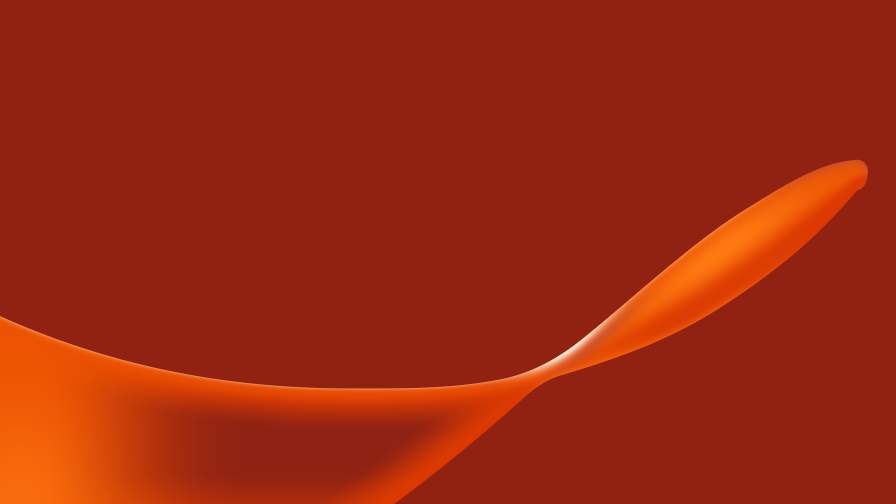
This background is drawn by a Shadertoy shader. Its source:

```glsl
// Draws a glossy orange ribbon, a wide bowl twisting into a slim blade, on flat deep red.

// Colours
const vec3 BACKDROP = vec3(0.567, 0.135, 0.065);
const vec3 SHADE    = vec3(0.560, 0.135, 0.075);
const vec3 EMBER    = vec3(0.860, 0.225, 0.005);
const vec3 ORANGE   = vec3(0.925, 0.320, 0.005);
const vec3 GLOW     = vec3(1.000, 0.475, 0.070);
const vec3 DUSK     = vec3(0.760, 0.300, 0.200);
const vec3 RIM      = vec3(1.000, 0.680, 0.400);
const vec3 SHINE    = vec3(1.000, 0.940, 0.900);

// Edge knots as (x, y, slope), in units of canvas height
const vec3 TOP_A = vec3(0.000, 0.3727, -0.45);
const vec3 TOP_B = vec3(0.694, 0.2292, 0.00);
const vec3 TOP_C = vec3(0.995, 0.2477, 0.20);
const vec3 TOP_D = vec3(1.157, 0.3287, 0.81);
const vec3 TOP_E = vec3(1.481, 0.5856, 0.62);
const vec3 TOP_F = vec3(1.701, 0.6830, 0.05);
const vec3 LOW_A = vec3(0.782, 0.0000, 0.74);
const vec3 LOW_B = vec3(1.042, 0.2130, 0.90);
const vec3 LOW_C = vec3(1.111, 0.2546, 0.30);
const vec3 LOW_D = vec3(1.435, 0.3935, 0.65);
const vec3 LOW_E = vec3(1.701, 0.6230, 1.20);
const vec2 TIP   = vec2(1.722, 0.6600);

// Cubic Hermite arc between two knots
float arc(float x, vec3 a, vec3 b) {
    float w = b.x - a.x;
    float t = (x - a.x) / w;
    float s = 1.0 - t;
    return s * s * ((1.0 + 2.0 * t) * a.y + t * w * a.z)
         + t * t * ((1.0 + 2.0 * s) * b.y - s * w * b.z);
}

// Elliptic cap that closes the blade
float cap(float x, vec3 knot) {
    float t = (x - knot.x) / (TIP.x - knot.x);
    return mix(TIP.y, knot.y, sqrt(max(0.0, 1.0 - t * t)));
}

float topEdge(float x) {
    if (x < TOP_B.x) return arc(x, TOP_A, TOP_B);
    if (x < TOP_C.x) return arc(x, TOP_B, TOP_C);
    if (x < TOP_D.x) return arc(x, TOP_C, TOP_D);
    if (x < TOP_E.x) return arc(x, TOP_D, TOP_E);
    if (x < TOP_F.x) return arc(x, TOP_E, TOP_F);
    return cap(x, TOP_F);
}

float lowEdge(float x) {
    if (x < LOW_A.x) return LOW_A.y + LOW_A.z * (x - LOW_A.x);
    if (x < LOW_B.x) return arc(x, LOW_A, LOW_B);
    if (x < LOW_C.x) return arc(x, LOW_B, LOW_C);
    if (x < LOW_D.x) return arc(x, LOW_C, LOW_D);
    if (x < LOW_E.x) return arc(x, LOW_D, LOW_E);
    return cap(x, LOW_E);
}

float bell(float x, float centre, float width) {
    float t = (x - centre) / width;
    return exp(-t * t);
}

// Bowl: lit at the left and along both edges, shaded inside
vec3 bowlColor(vec2 p, float topDepth, float lowDepth) {
    vec3 col = mix(ORANGE, EMBER, smoothstep(0.05, 0.55, p.x));
    col = mix(col, GLOW, 0.65 * exp(-dot(p - vec2(0.04, 0.0), p - vec2(0.04, 0.0)) / 0.035));
    float hollow = smoothstep(0.008, 0.09, topDepth)
                 * smoothstep(0.005, 0.10, lowDepth)
                 * smoothstep(0.08, 0.50, p.x);
    hollow *= mix(0.6, 1.0, smoothstep(-0.01, 0.07, p.y));
    col = mix(col, SHADE, hollow);
    col = mix(col, ORANGE, 0.6 * bell(topDepth, 0.012, 0.014));
    return mix(col, RIM, 0.8 * exp(-topDepth / 0.0035));
}

// Blade: bright ridge, red underside, glowing lower rim
vec3 bladeColor(vec2 p, float across, float topDepth, float lowDepth) {
    vec3 col = mix(EMBER, ORANGE, smoothstep(0.25, 0.60, across));
    col = mix(col, ORANGE, 0.7 * (1.0 - smoothstep(1.15, 1.35, p.x)));
    col = mix(col, GLOW, bell(across, 0.68, 0.27) * bell(p.x, 1.43, 0.17));
    col = mix(col, GLOW, 0.6 * exp(-lowDepth / 0.007) * (1.0 - smoothstep(1.4, 1.65, p.x)));
    col = mix(col, DUSK, 0.65 * bell(topDepth, 0.020, 0.016) * bell(p.x, 1.18, 0.09));
    col = mix(col, DUSK, 0.8 * exp(-topDepth / 0.010) * smoothstep(1.45, 1.66, p.x));
    return mix(col, RIM, 0.8 * exp(-topDepth / 0.003) * (1.0 - smoothstep(1.40, 1.62, p.x)));
}

void mainImage(out vec4 fragColor, in vec2 fragCoord) {
    vec2 p = fragCoord / iResolution.y;
    float pixel = 1.0 / iResolution.y;

    // Distances to both edges, corrected for their slope
    float top = topEdge(p.x);
    float low = lowEdge(p.x);
    float h = 0.001;
    float topSlope = (topEdge(p.x + h) - topEdge(p.x - h)) / (2.0 * h);
    float lowSlope = (lowEdge(p.x + h) - lowEdge(p.x - h)) / (2.0 * h);
    float topGap = (top - p.y) / length(vec2(1.0, topSlope));
    float lowGap = (p.y - low) / length(vec2(1.0, lowSlope));
    float inside = min(min(topGap, lowGap), TIP.x - p.x);
    float topDepth = max(topGap, 0.0);
    float lowDepth = max(lowGap, 0.0);
    float across = clamp((p.y - low) / max(top - low, pixel), 0.0, 1.0);

    // Ribbon shading, joined at the twist
    vec3 ribbon = mix(bowlColor(p, topDepth, lowDepth),
                      bladeColor(p, across, topDepth, lowDepth),
                      smoothstep(1.02, 1.12, p.x));
    float shine = bell(p.x, 1.13, 0.085) * exp(-pow(topDepth / 0.012, 2.0));
    ribbon = mix(ribbon, SHINE, 0.95 * shine);

    float coverage = clamp(inside / pixel + 0.5, 0.0, 1.0);
    fragColor = vec4(mix(BACKDROP, ribbon, coverage), 1.0);
}
```
